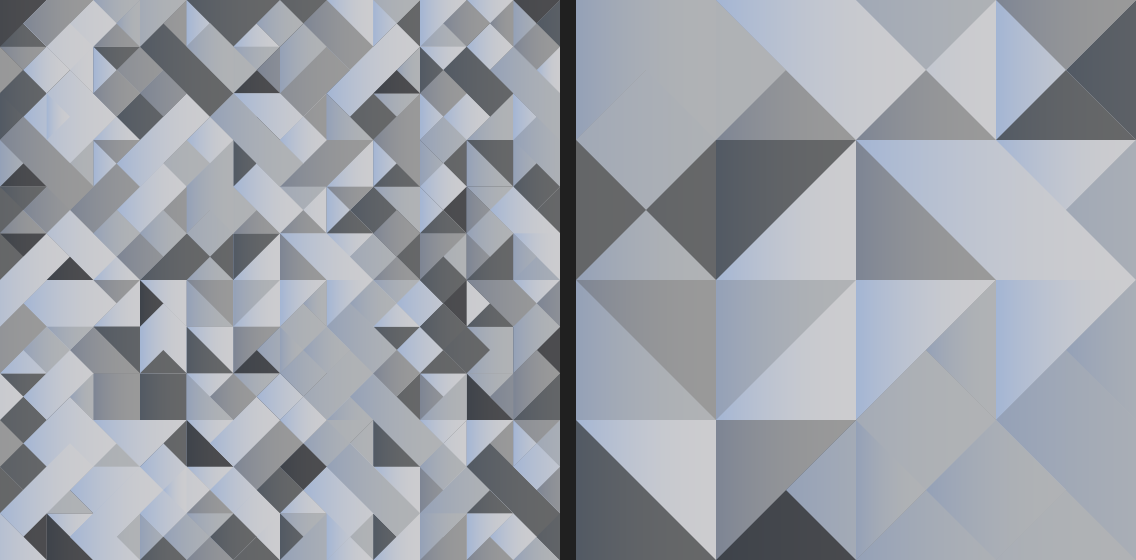
Left: the whole. Right: its middle third, enlarged.
Reproduce this pattern procedurally as a Shadertoy shader.

```glsl
const float CELLS = 12.0;                                  // grid cells per canvas height
const vec3 LAYER_CHANCE = vec3(0.50, 0.42, 0.36);          // large pieces, bars, chips
const vec4 TONE_LIMITS = vec4(0.28, 0.52, 0.72, 0.92);     // cumulative tone shares
const ivec3 FIRST_KIND = ivec3(0, 3, 6);
const ivec3 KIND_COUNT = ivec3(3, 3, 2);

// Each tone runs from a cool left edge to a neutral right edge
const vec3 COOL[5] = vec3[5](
    vec3(0.64, 0.71, 0.83), vec3(0.58, 0.63, 0.72), vec3(0.49, 0.52, 0.58),
    vec3(0.32, 0.35, 0.39), vec3(0.24, 0.26, 0.29));
const vec3 NEUTRAL[5] = vec3[5](
    vec3(0.80, 0.80, 0.81), vec3(0.69, 0.70, 0.71), vec3(0.60, 0.60, 0.60),
    vec3(0.40, 0.405, 0.41), vec3(0.30, 0.30, 0.31));

// A piece is an upright box (x0, x1, y0, y1) cut by a diagonal box in x+y and x-y:
// square, half diamond, parallelogram, trapezoid, bar, long bar, chip, small square
const vec4 UPRIGHT[8] = vec4[8](
    vec4(-0.5, 1.5, -0.5, 1.5), vec4(0, 1, -1, 1), vec4(-1, 1, 0, 1), vec4(-0.5, 1, 0, 1),
    vec4(-0.5, 1, -0.5, 1), vec4(-0.5, 1.5, -1, 1), vec4(0, 1, 0, 0.5), vec4(0, 1, -0.5, 0.5));
const vec4 DIAGONAL[8] = vec4[8](
    vec4(0, 2, -1, 1), vec4(-1, 1, -1, 1), vec4(-4, 4, -1, 0), vec4(0, 1, -1, 1),
    vec4(0, 1, -1, 1), vec4(0, 1, -1, 2), vec4(0, 1, 0, 1), vec4(0, 1, 0, 1));

vec3 hash3(vec2 id, int salt) {
    uvec3 v = uvec3(ivec3(ivec2(id) + 64, salt + 7)) * 1664525u + 1013904223u;
    v.x += v.y * v.z; v.y += v.z * v.x; v.z += v.x * v.y;
    v ^= v >> 16u;
    v.x += v.y * v.z; v.y += v.z * v.x; v.z += v.x * v.y;
    return vec3(v >> 8u) / 16777216.0;
}

vec3 shade(float pick, float across) {
    int tone = int(dot(step(TONE_LIMITS, vec4(pick)), vec4(1.0)));
    float t = 1.0 - clamp(across, 0.0, 1.0);
    return mix(NEUTRAL[tone], COOL[tone], t * t);
}

float boxDistance(vec2 q, vec4 box) {
    vec2 d = max(box.xz - q, q - box.yw);
    return max(d.x, d.y);
}

float coverage(float dist, float pixel) {
    return clamp(0.5 - dist / pixel, 0.0, 1.0);
}

// Ground: every cell is split along one diagonal; later cells overlap earlier ones
void paintCell(inout vec3 color, vec2 q, vec2 id, float pixel) {
    vec3 h = hash3(id, 0);
    float corner = max(-q.x, -q.y);
    float split = (h.z < 0.5 ? q.x + q.y - 1.0 : q.x - q.y) * sqrt(0.5);
    color = mix(color, shade(h.x, q.x), coverage(corner, pixel));
    color = mix(color, shade(h.y, q.x), coverage(max(corner, split), pixel));
}

// Overlay: a piece in one of eight orientations around a grid point
void paintPiece(inout vec3 color, vec2 offset, vec2 id, int layer, float pixel) {
    vec3 h = hash3(id, layer);
    if (h.x > LAYER_CHANCE[layer - 1]) return;
    int kind = FIRST_KIND[layer - 1] + int(h.y * float(KIND_COUNT[layer - 1]));
    int turn = int(h.z * 8.0);
    bool swapped = (turn & 4) != 0;
    vec2 flip = vec2((turn & 1) != 0 ? -1.0 : 1.0, (turn & 2) != 0 ? -1.0 : 1.0);

    vec2 q = offset * flip;
    if (swapped) q = q.yx;
    vec4 box = UPRIGHT[kind];
    float diagonal = boxDistance(vec2(q.x + q.y, q.x - q.y), DIAGONAL[kind]) * sqrt(0.5);
    float dist = max(boxDistance(q, box), diagonal);

    // The gradient always runs left to right over the turned piece
    vec2 span = swapped ? box.zw : box.xy;
    if (flip.x < 0.0) span = -span.yx;
    float across = (offset.x - span.x) / (span.y - span.x);
    color = mix(color, shade(hash3(id, layer + 16).x, across), coverage(dist, pixel));
}

void mainImage(out vec4 fragColor, in vec2 fragCoord) {
    float pixel = CELLS / iResolution.y;
    vec2 p = fragCoord * pixel;
    vec3 color = NEUTRAL[1];
    for (int layer = 0; layer < 4; layer++)
        for (int j = -1; j <= 2; j++)
            for (int i = -1; i <= 2; i++) {
                vec2 id = floor(p) + vec2(i, j);
                if (layer == 0) paintCell(color, p - id, id, pixel);
                else paintPiece(color, p - id, id, layer, pixel);
            }
    fragColor = vec4(color, 1.0);
}
```
